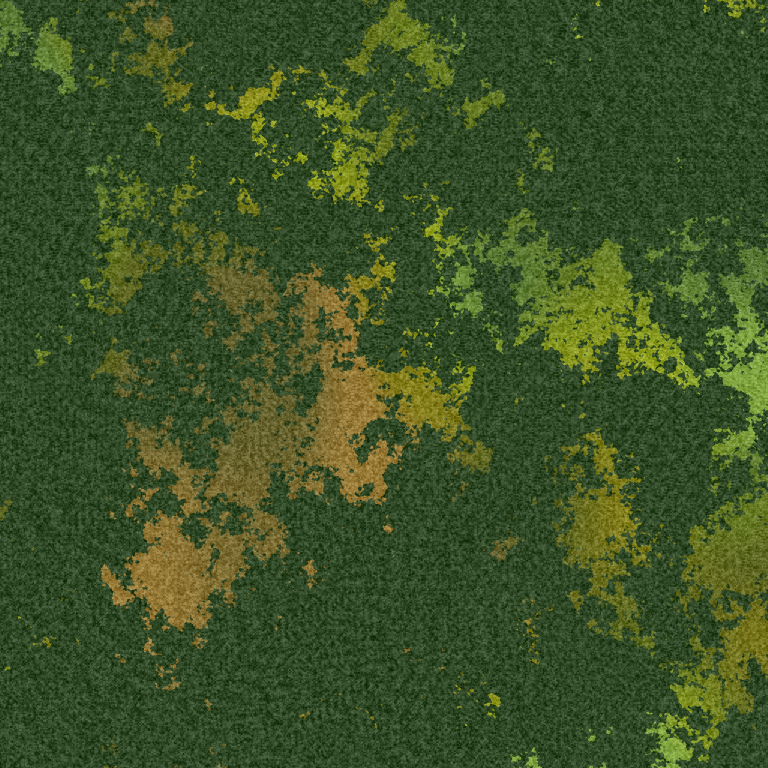
This texture is drawn by a WebGL 2 fragment shader. Its source:

```glsl
#version 300 es
precision highp float;
// Dark mossy ground with fine grain, dusted by ragged lichen flakes.
// A rough thresholded fractal noise cuts the flakes; slow waves and noise
// drift their hue from brown through yellow to lime and vary their density.

uniform vec2 u_resolution;
out vec4 fragColor;

const float TAU = 6.2831853;

const vec3 GROUND = vec3(0.186, 0.284, 0.148);
const vec3 BROWN  = vec3(0.62, 0.49, 0.22);
const vec3 OCHRE  = vec3(0.54, 0.51, 0.11);
const vec3 YELLOW = vec3(0.61, 0.67, 0.12);
const vec3 LIME   = vec3(0.52, 0.66, 0.26);

const float FLAKE_SCALE   = 5.2;    // broadest clusters across the canvas
const float FLAKE_GAIN    = 0.83;   // higher is more ragged
const int   FLAKE_OCTAVES = 7;
const float FLAKE_LEVEL   = 0.564;  // higher leaves more bare ground
const float FLAKE_EDGE    = 0.016;
const float HUE_MIDDLE    = 0.50;
const vec2  HUE_WAVE      = vec2(0.25, 0.20);
const vec2  HUE_PHASE     = vec2(0.36, 0.28);
const float HUE_SCALE     = 5.0;
const float HUE_NOISE     = 0.5;
const float DENSITY_SCALE = 6.0;
const float DENSITY_MIN   = 0.5;
const float DENSITY_MAX   = 0.95;
const float SPECK_SCALE   = 512.0;
const float SPECK_AMOUNT  = 0.13;
const float GRAIN_SCALE   = 290.0;
const float GRAIN_AMOUNT  = 0.17;

float hash(vec2 p) {
    return fract(sin(dot(p, vec2(127.1, 311.7))) * 43758.5453);
}

// Smooth value noise in 0..1
float noise(vec2 p) {
    vec2 cell = floor(p);
    vec2 f = fract(p);
    vec2 w = f * f * (3.0 - 2.0 * f);
    float low  = mix(hash(cell), hash(cell + vec2(1.0, 0.0)), w.x);
    float high = mix(hash(cell + vec2(0.0, 1.0)), hash(cell + vec2(1.0)), w.x);
    return mix(low, high, w.y);
}

// Doubles the frequency and turns each octave to hide the lattice
const mat2 TURN = mat2(1.624, 1.218, -1.218, 1.624);

// Normalised fractal sum
float fbm(vec2 p, int octaves, float gain) {
    float sum = 0.0, total = 0.0, amplitude = 1.0;
    for (int i = 0; i < octaves; i++) {
        sum += amplitude * noise(p);
        total += amplitude;
        amplitude *= gain;
        p = TURN * p + vec2(17.3, 9.1);
    }
    return sum / total;
}

// Colour ramp from brown to lime
vec3 lichenColor(float t) {
    vec3 color = mix(BROWN, OCHRE, smoothstep(0.20, 0.34, t));
    color = mix(color, YELLOW, smoothstep(0.38, 0.60, t));
    return mix(color, LIME, smoothstep(0.60, 0.78, t));
}

void main() {
    vec2 uv = gl_FragCoord.xy / min(u_resolution.x, u_resolution.y);

    // Flake mask
    float growth = fbm(uv * FLAKE_SCALE + 3.7, FLAKE_OCTAVES, FLAKE_GAIN);
    float mask = smoothstep(FLAKE_LEVEL - FLAKE_EDGE, FLAKE_LEVEL + FLAKE_EDGE, growth);

    // Regional hue and density
    float hue = HUE_MIDDLE - dot(HUE_WAVE, cos(TAU * (uv - HUE_PHASE)));
    hue += HUE_NOISE * (noise(uv * HUE_SCALE + 41.0) - 0.5);
    float density = mix(DENSITY_MIN, DENSITY_MAX,
                        smoothstep(0.2, 0.7, noise(uv * DENSITY_SCALE + 23.0)));

    vec3 color = mix(GROUND, lichenColor(hue), mask * density);

    // Clumped grain and sharp specks over everything
    color += GRAIN_AMOUNT * (noise(TURN * uv * GRAIN_SCALE * 0.5) - 0.5);
    color += SPECK_AMOUNT * (hash(floor(uv * SPECK_SCALE)) - 0.5);

    fragColor = vec4(clamp(color, 0.0, 1.0), 1.0);
}
```
